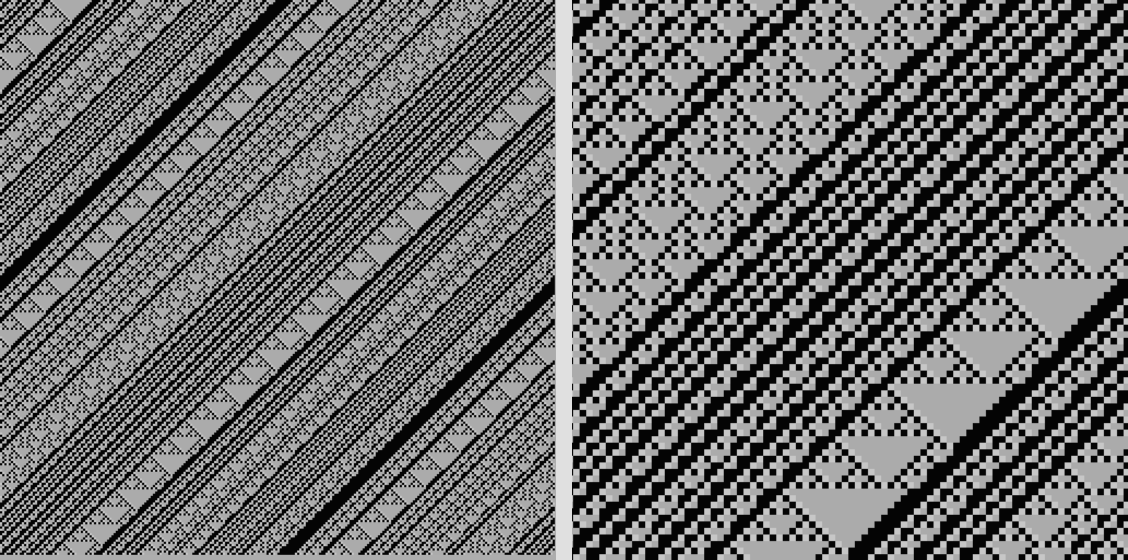
Left, the full canvas; right, a detail of the centre.
This pattern is drawn by a Shadertoy shader. Its source:

```glsl
// Diagonal black and grey strips woven by a one-dimensional cellular automaton.
// Each row shifts one cell left and wraps; a cell flips when its left neighbour
// is grey and the next one is black, leaving solid lines and small triangles.

const int CELLS = 254;

bool within(int n, int first, int last) {
    return n >= first && n <= last;
}

uint randomBit(int n) {
    uint h = uint(n + 43) * 0x9E3779B1u;
    h = (h ^ (h >> 15)) * 0x85EBCA6Bu;
    h ^= h >> 13;
    return (h >> 7) & 1u;
}

// First row: solid bands, pale strips, and random runs of at most two blacks.
uint seedCell(int column) {
    int n = (column + CELLS) % CELLS;
    bool blackBand = within(n, 126, 131) || within(n, 20, 22) || within(n, 174, 176)
                  || within(n, 231, 232) || within(n, 205, 206) || within(n, 146, 147)
                  || within(n, 42, 43) || within(n, 47, 48) || within(n, 52, 53);
    if (blackBand) return 1u;
    if (within(n, 23, 37)) return 0u;
    // Every second column stays grey here, so triangles can grow between.
    if (within(n, 207, 230) && n % 2 == 1) return 0u;
    if (within(n, 148, 162) && n % 2 == 0) return 0u;
    return randomBit(n) & ~(randomBit(n - 1) & randomBit(n - 2));
}

// Brightness of one cell; grey is a little brighter to the right of black.
float cellShade(ivec2 cell) {
    if (cell.x >= CELLS || cell.y >= CELLS) return 0.68;
    cell = max(cell, ivec2(0));
    int diagonal = (cell.x + cell.y) % CELLS;

    // The top bit is this diagonal; lower bits are the diagonals to its left.
    uint state = 0u;
    for (int i = 0; i < 32; i++) {
        state |= seedCell(diagonal - 31 + i) << uint(i);
    }
    // The strips repeat along their length, so sixteen generations suffice.
    int generations = cell.y % 16;
    for (int i = 0; i < generations; i++) {
        state ^= (state << 2) & ~(state << 1);
    }
    bool black = (state >> 31) == 1u;
    bool leftBlack = ((state >> 30) & 1u) == 1u;
    return black ? 0.015 : (leftBlack ? 0.78 : 0.67);
}

void mainImage(out vec4 fragColor, in vec2 fragCoord) {
    // Square grid hung from the top left, with a thin grey margin below.
    float cellsPerPixel = float(CELLS) / (0.998 * iResolution.x);
    vec2 grid = vec2(fragCoord.x, iResolution.y - fragCoord.y) * cellsPerPixel;

    // Blend the four cells around the nearest corner over a soft pixel.
    vec2 corner = floor(grid + 0.5);
    vec2 blend = clamp((grid - corner) / (1.25 * cellsPerPixel) + 0.5, 0.0, 1.0);
    ivec2 cell = ivec2(corner);
    float upper = mix(cellShade(cell - 1), cellShade(cell - ivec2(0, 1)), blend.x);
    float lower = mix(cellShade(cell - ivec2(1, 0)), cellShade(cell), blend.x);

    fragColor = vec4(vec3(mix(upper, lower, blend.y)), 1.0);
}
```
